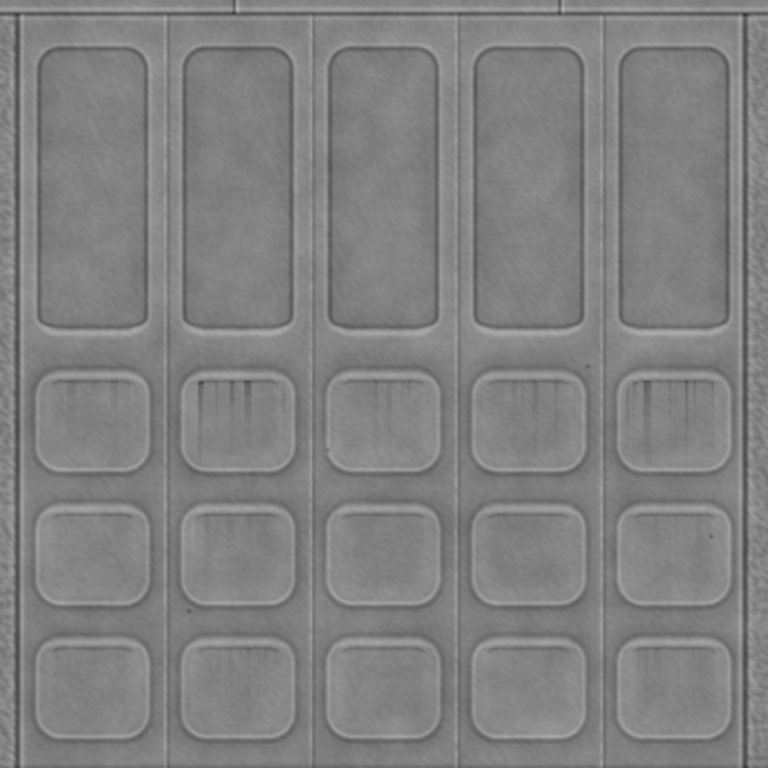
Write a three.js fragment shader that draws this texture map.

```glsl
varying vec2 vUv;

// Lengths are in hundredths of the canvas
#define COLUMNS 5.0
#define FIELD_LEFT 2.6
#define COLUMN_PITCH 18.93
#define RAIL_BOTTOM 98.2
#define TALL_CENTRE_Y 75.1
#define TALL_HALF vec2(7.4, 19.0)
#define PAD_TOP_CENTRE 45.2
#define PAD_PITCH 17.38
#define PAD_HALF vec2(7.4, 6.6)
#define BASE_GREY 0.51
#define GRAIN 0.03
#define STREAK_DEPTH 0.15

float hash(vec2 p) {
  return fract(sin(dot(p, vec2(127.1, 311.7))) * 43758.5);
}

vec2 gradientAt(vec2 cell) {
  float angle = 6.2832 * hash(cell);
  return vec2(cos(angle), sin(angle));
}

float gradientNoise(vec2 p) {
  vec2 i = floor(p), f = fract(p);
  vec2 u = f * f * f * (f * (f * 6.0 - 15.0) + 10.0);
  vec2 e = vec2(1.0, 0.0);
  float low = mix(dot(gradientAt(i), f), dot(gradientAt(i + e), f - e), u.x);
  float high = mix(dot(gradientAt(i + e.yx), f - e.yx),
                   dot(gradientAt(i + 1.0), f - 1.0), u.x);
  return mix(low, high, u.y);
}

// Soft line of half width w around the value c
float ridge(float x, float c, float w) {
  float t = (x - c) / w;
  return exp(-t * t);
}

// x: signed distance to a rounded box, y: vertical part of its edge normal
vec2 roundedBox(vec2 p, vec2 halfSize, float radius) {
  vec2 q = abs(p) - halfSize + radius;
  vec2 m = max(q, 0.0);
  float dist = length(m) + min(max(q.x, q.y), 0.0) - radius;
  return vec2(dist, sign(p.y) * m.y / max(length(m), 0.0001));
}

// Sunken tall panel, with a wide lit slope along its lower edge
float tallPanel(vec2 p) {
  vec2 box = roundedBox(p, TALL_HALF, 3.2);
  float lower = smoothstep(0.3, 1.0, -box.y);
  float lit = ridge(box.x, mix(0.1, -0.55, lower), mix(0.32, 0.55, lower));
  float dark = ridge(box.x, mix(-0.45, -1.3, lower), 0.33);
  float halo = ridge(box.x, 0.8, 1.0) - ridge(box.x, -1.4, 1.4);
  return lit * mix(0.07, 0.15, lower) - dark * mix(0.13, 0.1, lower) + 0.025 * halo;
}

// Raised pad, with a wide lit slope along its upper edge
float pad(vec2 box) {
  float upper = smoothstep(0.6, 1.0, box.y);
  float lower = smoothstep(0.2, 1.0, -box.y);
  float lit = ridge(box.x, mix(-0.25, -0.65, upper), mix(0.3, 0.5, upper));
  float outerDark = ridge(box.x, 0.35, 0.38);
  float innerDark = ridge(box.x, -1.45, 0.25) * upper;
  float halo = ridge(box.x, -1.4, 1.3) * (1.0 - upper) - ridge(box.x, 0.9, 1.3);
  return lit * (0.08 + 0.03 * max(upper, lower)) - innerDark * 0.08
       - outerDark * (0.06 + 0.03 * lower) + halo * 0.03;
}

// Run marks below the upper edge, strongest in the first row
float streaks(vec2 p, vec2 local, vec2 cell, float dist) {
  float fall = PAD_HALF.y - 1.2 - local.y;
  float mark = gradientNoise(vec2(p.x * 1.15, cell.y * 7.0 + 0.4));
  float reach = 1.5 + 4.5 * hash(vec2(floor(p.x * 0.8), cell.y));
  float fade = smoothstep(0.0, 0.3, fall) * exp(-max(fall, 0.0) / reach);
  float amount = 0.6 + 0.4 * cos((cell.x - 1.0) * 2.1);
  amount *= cell.y < 0.5 ? 1.0 : 0.25;
  return smoothstep(0.0, 0.42, mark) * fade * amount * smoothstep(-0.8, -1.4, dist);
}

// Line pair at the border of a side rail; x grows into the field
float railEdge(float x) {
  return 0.1 * ridge(x, 0.3, 0.3) - 0.19 * ridge(x, -0.35, 0.38)
       + 0.06 * ridge(x, -1.0, 0.4);
}

void main() {
  vec2 p = vUv * 100.0;
  float fieldRight = FIELD_LEFT + COLUMNS * COLUMN_PITCH - 0.55;
  float along = (p.x - FIELD_LEFT) / COLUMN_PITCH;
  float below = 1.0 - smoothstep(RAIL_BOTTOM - 0.2, RAIL_BOTTOM + 0.2, p.y);

  // Panels and pads
  vec2 cell;
  cell.x = clamp(floor(along), 0.0, COLUMNS - 1.0);
  cell.y = clamp(floor((PAD_TOP_CENTRE - p.y) / PAD_PITCH + 0.5), 0.0, 2.0);
  float x = p.x - FIELD_LEFT - (cell.x + 0.5) * COLUMN_PITCH;
  vec2 local = vec2(x, p.y - PAD_TOP_CENTRE + cell.y * PAD_PITCH);
  vec2 box = roundedBox(local, PAD_HALF, 3.4);
  float relief = tallPanel(vec2(x, p.y - TALL_CENTRE_Y)) + pad(box);
  relief -= STREAK_DEPTH * streaks(p, local, cell, box.x);

  // Worn seams between columns
  float seam = clamp(floor(along + 0.5), 1.0, COLUMNS - 1.0);
  float seamX = p.x - FIELD_LEFT - seam * COLUMN_PITCH;
  float wear = 1.0 + 0.9 * gradientNoise(vec2(seam * 9.3, p.y * 0.9));
  relief += below * (0.075 * wear * ridge(seamX, 0.0, 0.24) - 0.07 * ridge(seamX, 0.4, 0.25));

  // Side rails, top rail with two joints, and bottom border
  relief += below * (railEdge(p.x - FIELD_LEFT) + railEdge(fieldRight - p.x));
  relief += 0.1 * ridge(p.y, 98.8, 0.35) - 0.17 * ridge(p.y, RAIL_BOTTOM, 0.28);
  relief += 0.06 * ridge(p.y, 97.6, 0.3) - 0.08 * ridge(p.y, 0.1, 0.3);
  float jointX = p.x - (p.x < 50.0 ? 30.5 : 72.9);
  relief += (1.0 - below) * (0.1 * ridge(jointX, 0.4, 0.3) - 0.18 * ridge(jointX, 0.0, 0.25));

  // Surface grain, rough rails, broad shading and sparse pits
  float outside = max(FIELD_LEFT - 0.5 - p.x, p.x - fieldRight - 0.5);
  float rough = smoothstep(-0.1, 0.2, outside) * below;
  relief += GRAIN * (1.0 + 2.5 * rough) * gradientNoise(vec2(p.x + 0.5 * p.y, p.y) * 1.2);
  relief += GRAIN * 1.2 * gradientNoise(p * 0.3 + 40.0);
  relief += GRAIN * gradientNoise(p * 0.08 + 7.0);
  vec2 pitCell = floor(p / 9.0);
  vec2 pit = 1.5 + 6.0 * vec2(hash(pitCell + 3.0), hash(pitCell + 8.0));
  float pitted = step(0.97, hash(pitCell));
  relief -= 0.14 * pitted * ridge(length(p - pitCell * 9.0 - pit), 0.0, 0.28);

  gl_FragColor = vec4(vec3(BASE_GREY + relief), 1.0);
}
```
